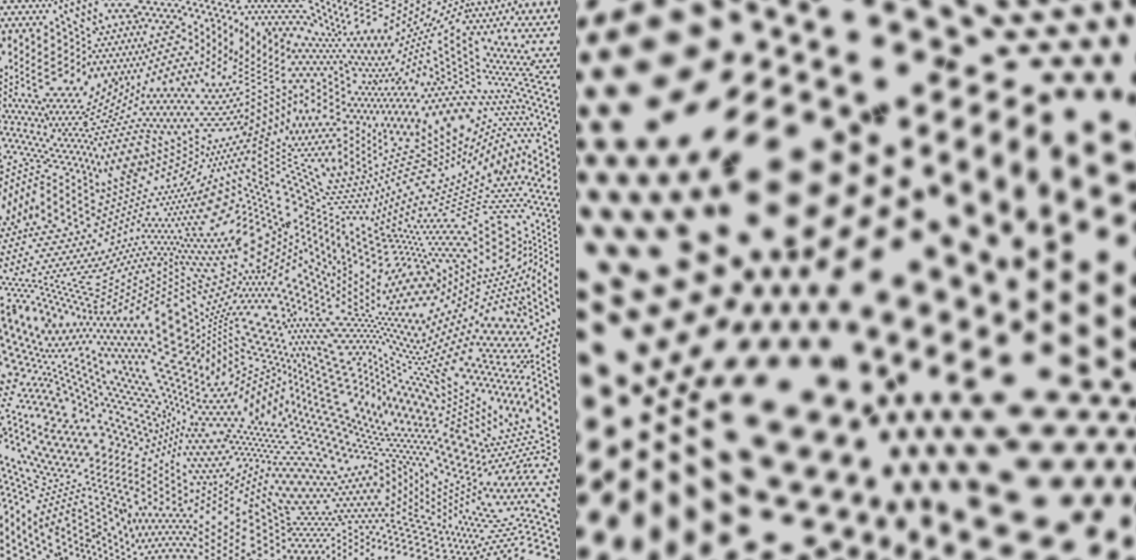
Left: the whole. Right: its middle third, enlarged.
This texture is drawn by a three.js fragment shader. Its source:

```glsl
// Soft dark dots packed in small, randomly turned hexagonal patches on light grey.
varying vec2 vUv;

const float DOT_SPACING = 0.0123;  // canvas units; all lengths below are in spacings
const float DOT_RADIUS = 0.51;
const float DOT_GREY = 0.25;
const float GROUND_GREY = 0.82;
const float PATCH_SIZE = 7.0;
const float PATCH_JITTER = 0.75;
const float BEND_AMOUNT = 0.9;
const float BEND_FREQUENCY = 0.17;
const float MERGE_DISTANCE = 0.56;
const float REACH = 1.4;
const float RELAXATION = 0.27;
const float PI = 3.14159;
const int PATCHES = 4;

// Nearest patches: centre in xy, lattice angle in z
vec3 patches[PATCHES];

float hash(vec2 p) {
  return fract(sin(dot(p, vec2(127.1, 311.7))) * 43758.5453);
}

float noise(vec2 p) {
  vec2 cell = floor(p);
  vec2 f = fract(p);
  f = f * f * (3.0 - 2.0 * f);
  float low = mix(hash(cell), hash(cell + vec2(1.0, 0.0)), f.x);
  float high = mix(hash(cell + vec2(0.0, 1.0)), hash(cell + 1.0), f.x);
  return mix(low, high, f.y);
}

mat2 rotation(float angle) {
  float c = cos(angle);
  float s = sin(angle);
  return mat2(c, s, -s, c);
}

// Keep the patches with the closest centres, sorted by distance
void findPatches(vec2 p) {
  for (int k = 0; k < PATCHES; k++) patches[k] = vec3(10000.0);
  vec2 home = floor(p / PATCH_SIZE);
  for (int j = -1; j <= 1; j++) {
    for (int i = -1; i <= 1; i++) {
      vec2 cell = home + vec2(float(i), float(j));
      vec2 offset = vec2(hash(cell + 11.3), hash(cell + 47.9)) - 0.5;
      vec2 centre = (cell + 0.5 + PATCH_JITTER * offset) * PATCH_SIZE;
      vec3 candidate = vec3(centre, hash(cell + 83.1) * PI / 3.0);
      for (int k = 0; k < PATCHES; k++) {
        if (distance(p, candidate.xy) < distance(p, patches[k].xy)) {
          vec3 farther = patches[k];
          patches[k] = candidate;
          candidate = farther;
        }
      }
    }
  }
}

bool isInside(vec2 p, vec3 patch_) {
  float reach = distance(p, patch_.xy) - 0.0001;
  for (int k = 0; k < PATCHES; k++) {
    if (distance(p, patches[k].xy) < reach) return false;
  }
  return true;
}

// Closest site of the patch's hexagonal lattice
vec2 nearestSite(vec2 p, vec3 patch_) {
  mat2 turn = rotation(patch_.z);
  vec2 local = (p - patch_.xy) * turn;
  vec2 period = vec2(1.0, sqrt(3.0));
  vec2 a = period * floor(local / period + 0.5);
  vec2 b = period * (floor(local / period) + 0.5);
  vec2 site = distance(local, a) < distance(local, b) ? a : b;
  return patch_.xy + turn * site;
}

// Merge crowded dots and even out the spacing along patch borders
vec2 relax(vec2 site, vec3 patch_) {
  vec2 shift = vec2(0.0);
  for (int k = 0; k < PATCHES; k++) {
    vec3 other = patches[k];
    if (distance(other.xy, patch_.xy) < 0.01) continue;
    vec2 across = normalize(other.xy - patch_.xy);
    vec2 neighbour = nearestSite(site + 0.4 * across, other);
    if (!isInside(neighbour, other)) continue;
    vec2 away = site - neighbour;
    float gap = length(away);
    if (gap < MERGE_DISTANCE) shift -= 0.5 * away;
    else if (gap < REACH) shift += away / gap * RELAXATION * (1.0 - gap);
  }
  return site + shift;
}

void main() {
  // Gently bend the rows
  vec2 p = vUv / DOT_SPACING;
  vec2 q = p * BEND_FREQUENCY;
  p += BEND_AMOUNT * (vec2(noise(q + 5.2), noise(q + 71.7)) - 0.5);
  findPatches(p);

  // Distance to the closest dot among each patch's nearest site and its ring
  float nearest = 1.0;
  for (int k = 0; k < PATCHES; k++) {
    vec3 patch_ = patches[k];
    vec2 middle = nearestSite(p, patch_);
    for (int n = 0; n < 7; n++) {
      float angle = patch_.z + float(n) * PI / 3.0;
      vec2 site = middle;
      if (n < 6) site += vec2(cos(angle), sin(angle));
      if (!isInside(site, patch_)) continue;
      nearest = min(nearest, distance(p, relax(site, patch_)));
    }
  }

  float grey = mix(DOT_GREY, GROUND_GREY, smoothstep(0.0, DOT_RADIUS, nearest));
  gl_FragColor = vec4(vec3(grey), 1.0);
}
```
